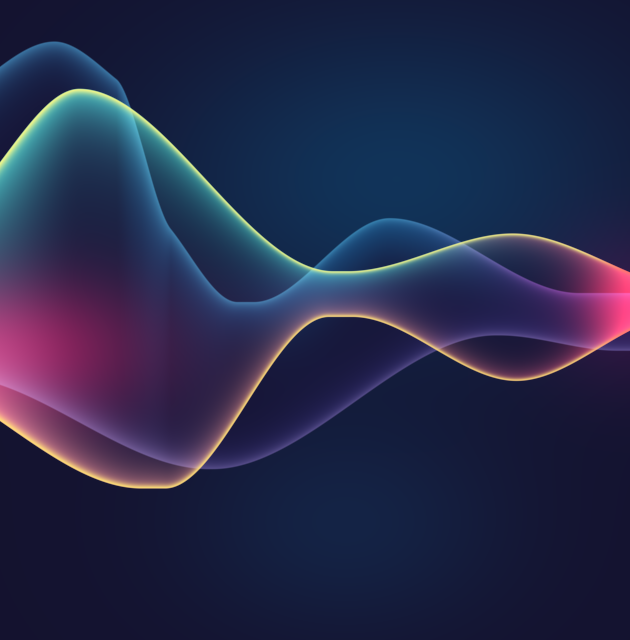
A WebGL 2 fragment shader for this background:

```glsl
#version 300 es
precision highp float;
// Two translucent ribbons, one gold-rimmed and one blue, weave across a navy glow.
// Each rim is a sum of smooth steps; light decays exponentially with the depth
// inside a rim, and soft elliptical glows add the red and blue light.
uniform vec2 u_resolution;
out vec4 outColor;

float rise(float from, float to, float x) {
  return smoothstep(from, to, x);
}

// Rim heights: gold top, gold bottom, blue top, blue bottom (percent of height)
vec4 rims(float x) {
  float goldTop = 65.8 + 20.3 * rise(-10.4, 12.4, x) - 28.5 * rise(12.4, 52.1, x)
    + 5.9 * rise(54.4, 80.1, x) - 8.9 * rise(80.1, 109.4, x);
  float goldBottom = 43.0 - 19.3 * rise(-19.5, 22.1, x) + 26.8 * rise(25.8, 51.4, x)
    - 10.0 * rise(55.1, 80.7, x) + 10.4 * rise(80.7, 106.8, x);
  float blueTop = 83.2 + 10.3 * rise(-11.7, 8.5, x) - 9.1 * rise(8.5, 24.7, x)
    - 16.9 * rise(18.2, 26.7, x) - 14.7 * rise(22.1, 37.1, x)
    + 13.1 * rise(39.7, 60.9, x) - 11.7 * rise(60.9, 90.5, x);
  float blueBottom = 41.3 - 14.6 * rise(-7.8, 32.6, x) + 20.9 * rise(33.2, 77.5, x)
    - 2.4 * rise(78.0, 96.5, x);
  return vec4(goldTop, goldBottom, blueTop, blueBottom);
}

// Soft elliptical spot of light
float glow(vec2 p, vec2 center, vec2 radius) {
  vec2 q = (p - center) / radius;
  return exp(-dot(q, q));
}

vec3 screen(vec3 base, vec3 light) {
  return base + light * (1.0 - min(base, 1.0));
}

void main() {
  vec2 p = 100.0 * gl_FragCoord.xy / u_resolution.y;
  float pixel = 100.0 / u_resolution.y;

  // Signed depth below the top rims and above the bottom rims
  vec4 slope = (rims(p.x + 0.1) - rims(p.x - 0.1)) / 0.2;
  vec4 depth = (rims(p.x) - p.y) * vec4(1, -1, 1, -1) / sqrt(1.0 + slope * slope);
  vec4 cover = smoothstep(-pixel, pixel, depth);
  float gold = cover.x * cover.y;
  float blue = cover.z * cover.w;
  depth = max(depth, 0.0);

  float left = exp(-pow(p.x / 27.0, 2.0));
  float right = smoothstep(58.0, 88.0, p.x);

  // Navy backdrop
  vec3 col = vec3(0.077, 0.072, 0.185);
  col += vec3(-0.01, 0.13, 0.165) * glow(p, vec2(62, 72), vec2(38, 25));
  col += vec3(0.0, 0.065, 0.085) * glow(p, vec2(54, 18), vec2(25, 17));
  col += vec3(0.13, 0.0, 0.06) * glow(p, vec2(98, 52), vec2(13, 12));

  // Dark bodies of the ribbons
  vec3 body = vec3(0.085, 0.075, 0.205);
  col = mix(col, body, 0.85 * blue * smoothstep(0.0, 11.0, depth.z));
  col = mix(col, body, 0.65 * gold * smoothstep(0.0, 14.0, depth.x));

  // Blue ribbon rims
  vec3 rimTint = mix(vec3(0.13, 0.27, 0.29), vec3(0.28, 0.13, 0.3), right);
  vec3 blueLight = mix(vec3(0.04, 0.15, 0.27), vec3(0.12, 0.05, 0.19), right)
    * exp(-depth.z / 4.5);
  blueLight += rimTint * exp(-depth.z / (0.65 + 0.9 * left));
  blueLight += vec3(0.09, 0.08, 0.23) * exp(-depth.w / 3.0);
  blueLight += vec3(0.2, 0.17, 0.2) * exp(-depth.w / (0.65 + 2.0 * left));
  col = screen(col, blueLight * blue);

  // Gold ribbon: teal light above, warm light below
  vec3 upper = mix(vec3(0.18, 0.55, 0.48), vec3(0.5, 0.23, 0.25), right);
  vec3 lower = mix(vec3(0.6, 0.36, 0.28), vec3(0.55, 0.2, 0.25), right);
  vec3 goldLight = upper * exp(-depth.x / (1.8 + 3.2 * left));
  goldLight += vec3(0.06, 0.23, 0.26) * left * exp(-depth.x / 17.0);
  goldLight += lower * exp(-depth.y / (1.7 + 1.5 * left));
  goldLight += vec3(0.2, 0.1, 0.16) * left * exp(-depth.y / 9.0);
  goldLight += vec3(0.06, 0.06, 0.16) * glow(p, vec2(53, 54), vec2(13, 6));

  // Red light held inside the gold ribbon
  goldLight += vec3(0.58, 0.04, 0.19) * glow(p, vec2(-2, 45.5), vec2(24, 11));
  goldLight += vec3(1.0, 0.14, 0.25) * glow(p, vec2(100, 52.5), vec2(8, 9));
  col = screen(col, goldLight * gold);

  // Bright gold lines
  vec2 lineWidth = vec2(0.36 + 0.45 * left, 0.36 + 0.35 * left);
  vec2 line = exp(-pow(depth.xy / lineWidth, vec2(1.5))) * gold;
  float redEnd = smoothstep(90.0, 99.0, p.x);
  col = mix(col, mix(vec3(0.98, 0.97, 0.52), vec3(1.0, 0.45, 0.4), redEnd), line.x);
  col = mix(col, mix(vec3(1.0, 0.89, 0.46), vec3(1.0, 0.5, 0.4), redEnd), line.y);

  outColor = vec4(min(col, 1.0), 1.0);
}
```
